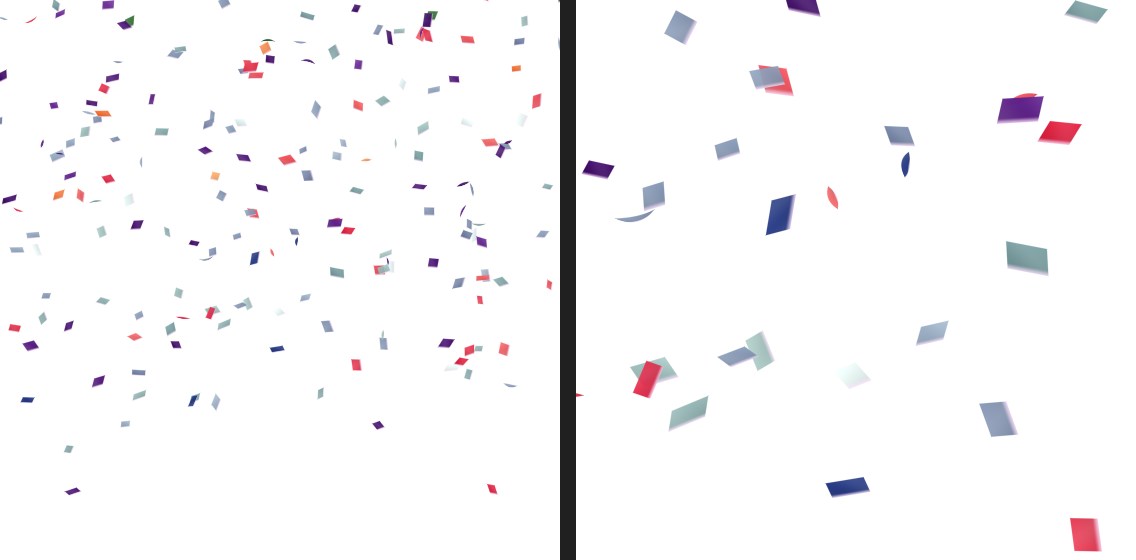
Left, the full canvas; right, a detail of the centre.
A Shadertoy shader for this pattern:

```glsl
const int LAYERS = 6;           // three scattered layers, then three clustered
const int SCATTER_LAYERS = 3;

vec4 hash4(vec3 seed) {
    vec4 p = fract(seed.xyzx * vec4(0.1031, 0.1030, 0.0973, 0.1099));
    p += dot(p, p.wzxy + 33.33);
    return fract((p.xxyz + p.yzzw) * p.zywx);
}

mat2 rotation(float angle) {
    float c = cos(angle), s = sin(angle);
    return mat2(c, -s, s, c);
}

// Foil colours; warm and green at the top, navy and pink lower down
vec3 foilColor(float pick, float tone, float height) {
    vec3 slate  = mix(vec3(0.42, 0.48, 0.62), vec3(0.62, 0.70, 0.78), tone);
    vec3 teal   = mix(vec3(0.40, 0.55, 0.57), vec3(0.66, 0.78, 0.76), tone);
    vec3 mint   = mix(vec3(0.82, 0.91, 0.91), vec3(0.93, 0.98, 0.97), tone);
    vec3 purple = mix(vec3(0.20, 0.00, 0.36), vec3(0.43, 0.18, 0.60), tone);
    vec3 navy   = vec3(0.10, 0.18, 0.48);
    vec3 red    = mix(vec3(0.86, 0.08, 0.22), vec3(0.95, 0.44, 0.42), tone);
    vec3 pink   = vec3(0.92, 0.46, 0.86);
    vec3 orange = mix(vec3(0.94, 0.42, 0.18), vec3(0.98, 0.76, 0.52), tone);
    vec3 green  = mix(vec3(0.08, 0.28, 0.12), vec3(0.36, 0.62, 0.32), tone);

    if (pick < 0.20) return slate;
    if (pick < 0.34) return teal;
    if (pick < 0.40) return mint;
    if (pick < 0.68) return tone > 0.2 + 1.2 * height ? navy : purple;
    if (pick < 0.88) return tone > 0.35 + 1.3 * height ? pink : red;
    if (pick < 0.94) return height > 0.6 ? orange : teal;
    return height > 0.8 ? green : slate;
}

// Signed distance to a sheared sheet; bent sheets taper to points
float sheetDistance(vec2 q, vec2 halfSize, float shear, float taper) {
    float along = clamp(q.x / halfSize.x, -1.0, 1.0);
    float halfHeight = halfSize.y * (1.0 - taper * along * along);
    vec2 d = abs(q) - vec2(halfSize.x, halfHeight);
    d.x *= inversesqrt(1.0 + shear * shear);
    return max(d.x, d.y);
}

// Blends one piece of confetti over the colour below
vec3 drawPiece(vec3 below, vec2 p, vec3 seed, float height, float edge) {
    vec4 form = hash4(seed + vec3(3.0, 17.0, 41.0));
    vec4 look = hash4(seed + vec3(29.0, 5.0, 67.0));

    // Lie of the sheet: mostly level, some upright
    float angle = (form.x - 0.4) * 0.9 + (look.w < 0.3 ? 1.45 : 0.0);
    float shear = (form.y - 0.5) * 1.3;
    vec2 halfSize = vec2(mix(0.0065, 0.0125, form.z), mix(0.0042, 0.0086, form.w));
    float taper = step(look.z, 0.17);
    halfSize.y *= mix(1.0, 0.32, taper);

    vec2 q = rotation(angle) * p;
    q.y += taper * (form.y - 0.5) * 50.0 * q.x * q.x;
    q.x -= shear * q.y;
    float d = sheetDistance(q, halfSize, shear, taper);
    float cover = 1.0 - smoothstep(-edge, edge, d);

    // Sheen along the sheet and a pale lower rim
    vec2 local = q / halfSize;
    vec3 color = foilColor(look.x, look.y, height);
    color *= 0.98 + 0.10 * local.x * (look.z - 0.5) + 0.06 * local.y;
    float sheen = 0.5 + 0.5 * sin(local.x * 2.0 + local.y + look.y * 6.0);
    color = mix(color, vec3(1.0), 0.10 * sheen);
    float rim = 1.0 - smoothstep(-1.0, -0.55, local.y);
    color = mix(color, mix(color, vec3(1.0, 0.88, 1.0), 0.75), rim);
    return mix(below, color, cover * mix(0.90, 1.0, look.w));
}

// Repeats pieces over jittered cells, thinning out toward the floor
vec3 drawLayer(vec3 below, vec2 uv, int layer, float edge) {
    bool clustered = layer >= SCATTER_LAYERS;
    float cells = clustered ? 6.0 : 10.0;
    float group = float(min(layer, SCATTER_LAYERS));
    vec2 home = floor(uv * cells);
    vec3 color = below;
    for (int y = -1; y <= 1; y++) {
        for (int x = -1; x <= 1; x++) {
            vec2 cell = home + vec2(x, y);
            vec4 place = hash4(vec3(cell + 11.0, 13.0 + group * 19.0));
            vec2 center = (cell + place.xy) / cells;
            float density = 0.78 * smoothstep(0.03, 0.62, center.y);
            density *= clustered ? 0.55 : 1.0;
            if (place.z > density) continue;

            vec3 seed = vec3(cell + 23.0, 31.0 + float(layer) * 37.0);
            if (clustered) center += (hash4(seed).xy - 0.5) * 0.042;
            color = drawPiece(color, uv - center, seed, center.y, edge);
        }
    }
    return color;
}

void mainImage(out vec4 fragColor, in vec2 fragCoord) {
    vec2 uv = fragCoord / iResolution.y;
    float edge = 0.75 / iResolution.y;
    vec3 color = vec3(1.0);
    for (int layer = 0; layer < LAYERS; layer++) {
        color = drawLayer(color, uv, layer, edge);
    }
    fragColor = vec4(clamp(color, 0.0, 1.0), 1.0);
}
```
